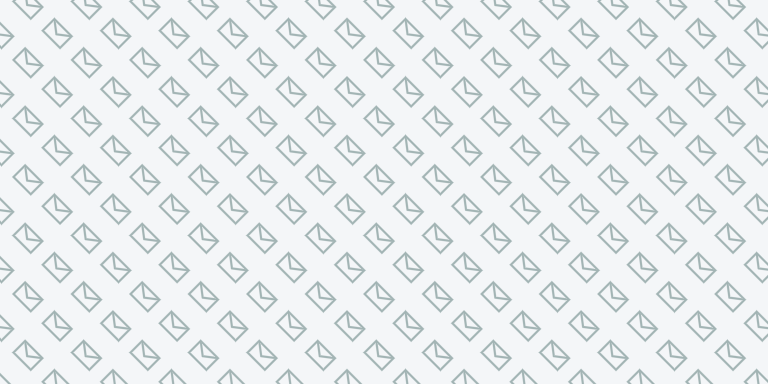
A Shadertoy shader for this pattern:

```glsl
float segmentDistance(vec2 p, vec2 a, vec2 b) {
    vec2 ab = b - a;
    return length(p - a - ab * clamp(dot(p - a, ab) / dot(ab, ab), 0.0, 1.0));
}

// Distance to the centre line of an envelope: square-cornered frame and flap
float envelopeDistance(vec2 p) {
    vec2 halfSize = vec2(0.0318, 0.0214);
    p.x = abs(p.x);
    vec2 edge = abs(p) - halfSize;
    float frame = abs(max(edge.x, edge.y));
    float flap = segmentDistance(p, halfSize, vec2(0.0, -0.003));
    return min(frame, flap);
}

void mainImage(out vec4 fragColor, in vec2 fragCoord) {
    float pixel = 1.0 / iResolution.y;

    // Square grid turned 45 degrees, so that rows are staggered by half a step
    vec2 p = fragCoord * pixel - vec2(0.149, 0.9128);
    vec2 turned = vec2(p.x - p.y, p.x + p.y) * sqrt(0.5);
    float spacing = 0.1524 * sqrt(0.5);
    vec2 cell = (fract(turned / spacing + 0.5) - 0.5) * spacing;

    // Thin outline on pale paper
    float outline = envelopeDistance(cell) - 0.0028;
    float ink = 1.0 - smoothstep(-0.75 * pixel, 0.75 * pixel, outline);
    vec3 paper = vec3(0.957, 0.965, 0.973);
    vec3 line = vec3(0.635, 0.705, 0.705);
    fragColor = vec4(mix(paper, line, ink), 1.0);
}
```
